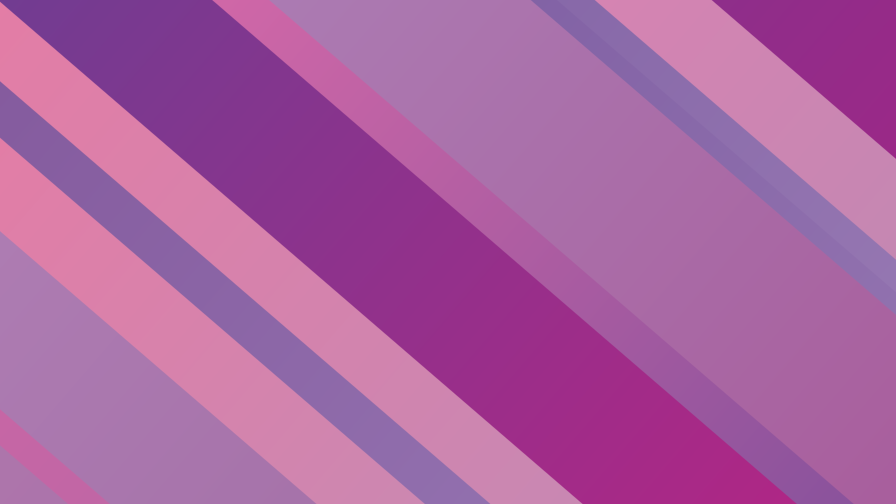
Give the GLSL for this background, as a Shadertoy shader.

```glsl
#define RUN 1.16            // horizontal run of a stripe per unit of drop
#define BANDS 12
#define GRADIENT_LENGTH 2.0
#define EDGE_SOFTNESS 1.1   // half width of an edge, in pixels along x
#define SHADE_END 1.105     // end of the shaded strip in the right violet stripe
#define SHADE vec3(0.018, 0.022, 0.012)

// Where each stripe ends along the top edge, in canvas heights
const float bandEnd[BANDS - 1] = float[](
    -1.025, -0.942, -0.532, -0.317, -0.187, -0.004,
    0.421, 0.534, 1.053, 1.180, 1.412);

// Stripe colours at the upper left end of the gradient
const vec3 startColor[BANDS] = vec3[](
    vec3(0.69, 0.47, 0.68), vec3(0.82, 0.39, 0.64), vec3(0.69, 0.50, 0.71),
    vec3(0.90, 0.485, 0.645), vec3(0.515, 0.35, 0.615), vec3(0.89, 0.49, 0.65),
    vec3(0.445, 0.235, 0.57), vec3(0.87, 0.42, 0.665), vec3(0.675, 0.51, 0.72),
    vec3(0.48, 0.36, 0.63), vec3(0.91, 0.50, 0.70), vec3(0.45, 0.23, 0.565));

// Stripe colours at the lower right end of the gradient
const vec3 endColor[BANDS] = vec3[](
    vec3(0.65, 0.43, 0.65), vec3(0.66, 0.42, 0.66), vec3(0.62, 0.41, 0.63),
    vec3(0.745, 0.555, 0.72), vec3(0.595, 0.475, 0.71), vec3(0.755, 0.545, 0.715),
    vec3(0.705, 0.145, 0.52), vec3(0.53, 0.32, 0.61), vec3(0.66, 0.37, 0.615),
    vec3(0.60, 0.48, 0.705), vec3(0.745, 0.535, 0.70), vec3(0.65, 0.137, 0.52));

float edgeStep(float edge, float position, float softness) {
    return smoothstep(edge - softness, edge + softness, position);
}

vec3 bandColor(int band, float along) {
    return mix(startColor[band], endColor[band], along);
}

void mainImage(out vec4 fragColor, in vec2 fragCoord) {
    // Position from the upper left corner, with y pointing down
    vec2 p = vec2(fragCoord.x, iResolution.y - fragCoord.y) / iResolution.y;
    float across = p.x - RUN * p.y;
    float along = dot(p, normalize(vec2(RUN, 1.0))) / GRADIENT_LENGTH;
    float softness = EDGE_SOFTNESS / iResolution.y;

    // Stripes, layered from lower left to upper right
    vec3 color = bandColor(0, along);
    for (int i = 1; i < BANDS; i++) {
        float cover = edgeStep(bandEnd[i - 1], across, softness);
        color = mix(color, bandColor(i, along), cover);
    }

    // Faint shaded strip along the right violet stripe
    float shade = edgeStep(bandEnd[8], across, softness)
                - edgeStep(SHADE_END, across, softness);
    color -= SHADE * shade;

    fragColor = vec4(color, 1.0);
}
```
